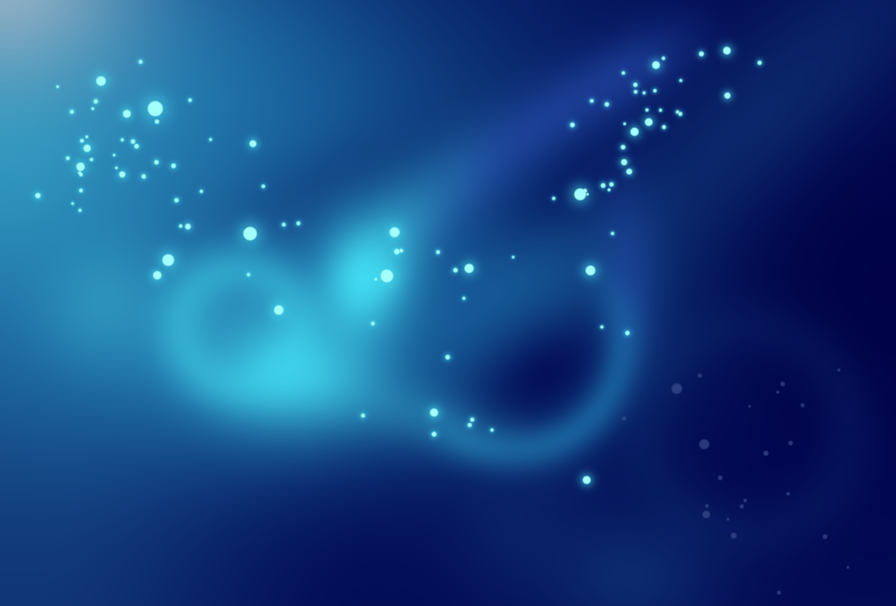
A WebGL 2 fragment shader for this background:

```glsl
#version 300 es
precision highp float;
// Soft deep-blue backdrop: a cyan swirl on the left flows into a glowing loop,
// a violet ribbon rises to the upper right, and clusters of sparks float on top.
// Built from rotated Gaussian glows, soft rings, a ribbon and hashed stars.

#define STAR_SIZE 0.0035
#define STAR_GROWTH 0.0085
#define HALO_STRENGTH 0.5
#define LOOP_CENTRE vec2(0.846, 0.442)
#define LOOP_RADIUS 0.185
#define LOOP_WIDTH 0.036
#define SWIRL_CENTRE vec2(0.395, 0.46)
#define SWIRL_RADIUS 0.095

uniform vec2 u_resolution;
out vec4 fragColor;

const vec3 NIGHT  = vec3(0.0, 0.0, 0.27);
const vec3 INDIGO = vec3(0.01, 0.05, 0.34);
const vec3 BLUE   = vec3(0.06, 0.20, 0.46);
const vec3 AZURE  = vec3(0.10, 0.41, 0.64);
const vec3 TEAL   = vec3(0.20, 0.64, 0.78);
const vec3 CYAN   = vec3(0.26, 0.87, 0.95);
const vec3 VIOLET = vec3(0.14, 0.29, 0.66);
const vec3 MIST   = vec3(0.60, 0.71, 0.78);
const vec3 SPARK  = vec3(0.64, 1.0, 0.98);
const vec3 DUST   = vec3(0.27, 0.34, 0.58);

vec3 hash3(float n) {
    vec3 q = fract(vec3(n) * vec3(0.1031, 0.1030, 0.0973));
    q += dot(q, q.yzx + 33.33);
    return fract((q.xxy + q.yzz) * q.zyx);
}

vec2 rotate(vec2 v, float angle) {
    float c = cos(angle), s = sin(angle);
    return vec2(c * v.x + s * v.y, c * v.y - s * v.x);
}

float bell(float x) { return exp(-x * x); }

// Blends a tilted elliptical glow into the colour
void glow(inout vec3 col, vec2 p, vec2 centre, vec2 radius, float angle, vec3 tint, float amount) {
    vec2 d = rotate(p - centre, angle) / radius;
    col = mix(col, tint, amount * exp(-dot(d, d)));
}

float ring(vec2 p, vec2 centre, float radius, float width) {
    return bell((length(p - centre) - radius) / width);
}

// Scattered discs: x is the solid core, y the surrounding halo
vec2 stars(vec2 p, int count, vec2 centre, vec2 spread, float angle, float seed) {
    vec2 light = vec2(0.0);
    float edge = 1.2 / u_resolution.y;
    for (int i = 0; i < count; i++) {
        vec3 a = hash3(seed + float(i) * 7.31);
        vec3 b = hash3(seed + float(i) * 3.17 + 91.7);
        vec2 offset = (a.xy + b.xy - 1.0) * spread;
        float size = STAR_SIZE + STAR_GROWTH * pow(a.z, 5.0);
        size *= mix(0.55, 1.1, b.z);
        float d = length(p - centre - rotate(offset, -angle));
        light.x = max(light.x, 1.0 - smoothstep(size - edge, size + edge, d));
        light.y = max(light.y, bell(d / (size * 1.9)));
    }
    return light;
}

vec3 background(vec2 p) {
    vec3 col = mix(BLUE, INDIGO, smoothstep(0.1, 0.65, p.x + 0.15 * (0.3 - p.y)));

    // Broad light and dark fields
    glow(col, p, vec2(1.38, 0.53), vec2(0.38, 0.40), 0.0, NIGHT, 0.95);
    glow(col, p, vec2(1.28, 0.83), vec2(0.40, 0.12), 0.75, BLUE, 0.65);
    glow(col, p, vec2(0.28, 0.85), vec2(0.55, 0.30), -0.1, AZURE, 0.95);
    glow(col, p, vec2(0.00, 0.72), vec2(0.32, 0.37), 0.0, TEAL, 0.85);
    glow(col, p, vec2(0.42, 0.43), vec2(0.48, 0.20), 0.0, AZURE, 0.90);
    glow(col, p, vec2(0.00, 1.03), vec2(0.22, 0.17), 0.0, MIST, 0.90);
    glow(col, p, vec2(0.56, 0.71), vec2(0.22, 0.06), 0.45, BLUE, 0.40);

    // Loop: shaded inside, bright along its lower right
    glow(col, p, vec2(0.82, 0.53), vec2(0.24, 0.18), 0.0, AZURE, 0.70);
    glow(col, p, vec2(0.94, 0.70), vec2(0.16, 0.07), 0.6, INDIGO, 0.50);
    glow(col, p, vec2(0.90, 0.38), vec2(0.14, 0.085), 0.6, INDIGO, 0.92);
    vec2 toLoop = normalize(p - LOOP_CENTRE + 1e-5);
    float lit = smoothstep(-0.35, 0.6, dot(toLoop, vec2(0.6, -0.8)));
    col = mix(col, AZURE, 0.85 * lit * ring(p, LOOP_CENTRE, LOOP_RADIUS, LOOP_WIDTH));
    glow(col, p, vec2(1.04, 0.56), vec2(0.05, 0.13), 0.1, VIOLET, 0.45);

    // Ribbon climbing from the cyan fan, narrowing as it turns violet
    float along = clamp((p.x - 0.60) / 0.55, 0.0, 1.0);
    float crest = 0.56 + 0.37 * along + 0.16 * along * (1.0 - along);
    float ribbon = bell((p.y - crest) / mix(0.085, 0.06, along));
    ribbon *= smoothstep(0.52, 0.66, p.x) * (1.0 - smoothstep(1.02, 1.22, p.x));
    col = mix(col, mix(TEAL, VIOLET, smoothstep(0.0, 0.5, along)), 0.65 * ribbon);

    // Cyan swirl and fan
    glow(col, p, vec2(0.17, 0.50), vec2(0.11, 0.11), 0.0, TEAL, 0.65);
    glow(col, p, vec2(0.40, 0.44), vec2(0.20, 0.14), -0.4, TEAL, 0.60);
    glow(col, p, vec2(0.67, 0.32), vec2(0.20, 0.055), -0.3, TEAL, 0.40);
    col = mix(col, CYAN, 0.42 * ring(p, SWIRL_CENTRE, SWIRL_RADIUS, 0.045));
    glow(col, p, vec2(0.49, 0.385), vec2(0.12, 0.085), 0.0, CYAN, 0.75);
    glow(col, p, vec2(0.60, 0.54), vec2(0.075, 0.10), -0.3, CYAN, 0.95);

    // Faint lights along the bottom and lower right
    glow(col, p, vec2(1.04, 0.05), vec2(0.15, 0.11), 0.0, BLUE, 0.75);
    glow(col, p, vec2(0.85, 0.13), vec2(0.11, 0.12), 0.0, BLUE, 0.40);
    return mix(col, BLUE, 0.25 * ring(p, vec2(1.23, 0.29), 0.17, 0.05));
}

void main() {
    vec2 p = gl_FragCoord.xy / u_resolution.y;
    vec3 col = background(p);

    // Bright spark clusters, then dim dust
    vec2 light = stars(p, 46, vec2(0.23, 0.71), vec2(0.30, 0.20), -0.2, 11.0);
    light = max(light, stars(p, 36, vec2(1.07, 0.80), vec2(0.26, 0.10), 0.8, 47.0));
    light = max(light, stars(p, 22, vec2(0.80, 0.46), vec2(0.32, 0.30), -0.3, 83.0));
    vec2 dust = stars(p, 22, vec2(1.27, 0.22), vec2(0.28, 0.27), -0.4, 29.0);
    col = mix(col, DUST, 0.6 * dust.x);
    col = mix(col, CYAN, HALO_STRENGTH * light.y);
    col = mix(col, SPARK, light.x);
    fragColor = vec4(col, 1.0);
}
```
